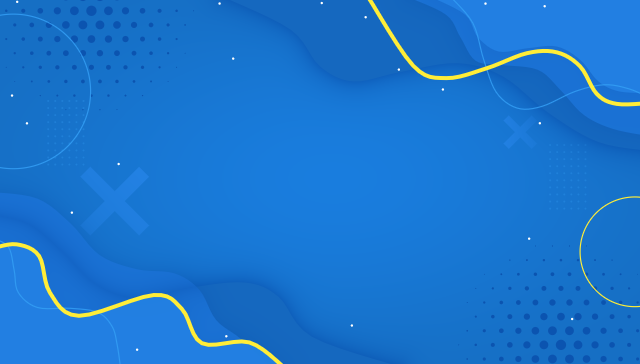
Write a Shadertoy shader that draws this background.

```glsl
const float HEIGHT = 4.38; // canvas height in scene units
const int STEPS = 6;       // line pieces per curve span
const float RIBBON = .024, THREAD = .007, STAR = .014, STAR_CHANCE = .55;
const float SHADOW_WIDTH = .13, SPECK_PITCH = .085;
const float DOT_RADIUS = .062, DOT_REACH = 1.35;
const vec2 DOT_PITCH = vec2(.205, .17);

const vec3 CENTER_BLUE = vec3(.098, .49, .87);
const vec3 EDGE_BLUE = vec3(.085, .435, .77);
const vec3 DEEP_BLUE = vec3(.085, .41, .75);
const vec3 MID_BLUE = vec3(.105, .45, .84);
const vec3 BRIGHT_BLUE = vec3(.135, .505, .89);
const vec3 SHADOW = vec3(.03, .31, .68);
const vec3 DOT_BLUE = vec3(.045, .33, .69);
const vec3 CYAN = vec3(.2, .62, .96);
const vec3 YELLOW = vec3(1, .93, .22);

// Waves from the left side down to the floor, two knots per entry
const vec4[5] LOW_DEEP = vec4[](vec4(-.1,1.8,.35,1.68), vec4(.75,1.35,1.15,.96),
  vec4(1.65,.79,2.3,.92), vec4(2.95,.98,3.35,.81), vec4(3.75,.33,4.8,-.03));
const vec4[5] LOW_MID = vec4[](vec4(-.1,2.07,.45,1.99), vec4(.85,1.69,1.2,1.31),
  vec4(1.65,1.14,2.1,1.09), vec4(2.4,.89,2.6,.53), vec4(2.9,.3,3.25,-.03));
const vec4[5] LOW_RIBBON = vec4[](vec4(-.1,1.39,.2,1.44), vec4(.47,1.3,.6,.86),
  vec4(.95,.58,1.85,.83), vec4(2.19,.66,2.43,.25), vec4(3,.26,3.42,-.04));
const vec4[5] LOW_THREAD = vec4[](vec4(-.1,1.52,.1,1.41), vec4(.17,1.13,.22,.86),
  vec4(.45,.68,.85,.67), vec4(1.18,.62,1.35,.45), vec4(1.41,.23,1.45,-.04));
// Upper waves, in a frame turned by half a circle
const vec4[5] TOP_DEEP = vec4[](vec4(-.15,1.82,.5,1.71), vec4(1.1,1.36,1.65,.92),
  vec4(2.2,.76,2.9,.87), vec4(3.45,.98,3.85,.8), vec4(4.2,.36,5,-.03));
const vec4[5] TOP_MID = vec4[](vec4(-.12,1.64,.33,1.55), vec4(.68,1.38,.96,1.08),
  vec4(1.23,.84,1.68,.78), vec4(1.98,.73,2.16,.45), vec4(2.33,.18,2.78,-.03));
const vec4[5] TOP_BRIGHT = vec4[](vec4(-.12,1.12,.25,1.1), vec4(.5,.98,.72,.72),
  vec4(1,.56,1.35,.58), vec4(1.7,.62,1.95,.45), vec4(2.1,.18,2.5,-.03));
const vec4[5] TOP_RIBBON = vec4[](vec4(-.12,1.24,.28,1.25), vec4(.52,1.13,.72,.8),
  vec4(1,.63,1.36,.64), vec4(1.84,.82,2.33,.94), vec4(2.73,.79,3.28,-.05));
const vec4[5] TOP_THREAD = vec4[](vec4(-.12,1.18,.13,1.07), vec4(.43,1.02,.78,1.1),
  vec4(1.18,1.28,1.48,1.3), vec4(1.73,1.11,1.88,.72), vec4(2.01,.28,2.28,-.04));

float cover(float d) { return clamp(.5 - d * iResolution.y / HEIGHT, 0., 1.); }

vec3 hash3(vec2 p) {
  vec3 q = fract(p.xyx * vec3(.1031, .103, .0973));
  q += dot(q, q.yxz + 33.33);
  return fract((q.xxy + q.yzz) * q.zyx);
}

vec2 knot(vec4[5] k, int i) {
  i = clamp(i, 0, 9);
  vec4 pair = k[i / 2];
  return i % 2 == 0 ? pair.xy : pair.zw;
}

// Signed distance to a smooth curve through the knots, negative below
float curve(vec2 p, vec4[5] k) {
  float best = 1e5, side = 1.;
  vec2 from = k[0].xy;
  for (int i = 0; i < 9; i++) {
    vec2 a = knot(k, i - 1), b = knot(k, i), c = knot(k, i + 1), d = knot(k, i + 2);
    for (int j = 1; j <= STEPS; j++) {
      float t = float(j) / float(STEPS);
      vec2 to = b + .5*t*(c - a + t*(2.*a - 5.*b + 4.*c - d + t*(3.*(b - c) + d - a)));
      vec2 e = to - from, v = p - from;
      vec2 w = v - e * clamp(dot(v, e) / dot(e, e), 0., 1.);
      best = min(best, dot(w, w));
      if ((from.x > p.x) != (to.x > p.x) && v.y < e.y * v.x / e.x) side = -side;
      from = to;
    }
  }
  return side * sqrt(best);
}

// Filled shape that casts a soft shadow outward
void layer(inout vec3 col, float d, vec3 fill, float shade) {
  col = mix(col, SHADOW, shade * exp(-max(d, 0.) / SHADOW_WIDTH));
  col = mix(col, fill, .93 * cover(d));
}

// Staggered dots that shrink away from the middle
float halftone(vec2 p) {
  float row = round(p.y / DOT_PITCH.y), shift = .5 * mod(row, 2.);
  vec2 c = vec2(round(p.x / DOT_PITCH.x - shift) + shift, row) * DOT_PITCH;
  float radius = DOT_RADIUS * (1. - length(c) / DOT_REACH);
  return cover(length(p - c) - radius) * step(.004, radius);
}

float specks(vec2 p) {
  vec2 id = clamp(round(p / SPECK_PITCH), vec2(0), vec2(5, 9));
  return cover(length(p - id * SPECK_PITCH) - .011);
}

float diagonalCross(vec2 p, float arm, float halfWidth) {
  p = abs(vec2(p.x + p.y, p.x - p.y)) * .7071;
  return cover(max(max(p.x, p.y) - arm, min(p.x, p.y) - halfWidth));
}

float ring(vec2 p, float radius) { return abs(length(p) - radius); }

void mainImage(out vec4 fragColor, in vec2 fragCoord) {
  vec2 size = iResolution.xy / iResolution.y * HEIGHT;
  vec2 p = fragCoord / iResolution.y * HEIGHT, q = size - p;
  vec3 col = mix(CENTER_BLUE, EDGE_BLUE, smoothstep(0., .65, length(p / size - vec2(.52, .51))));

  // Halftones, speck grids and crosses
  col = mix(col, DOT_BLUE, max(halftone(p - vec2(1.1, 4.25)), halftone(p - vec2(6.75, .23))));
  col = mix(col, CYAN, .3 * max(specks(p - vec2(.58, 2.4)), specks(p - vec2(6.62, 1.87))));
  vec2 big = p - vec2(1.38, 1.96), small = p - vec2(6.26, 2.79);
  col = mix(col, BRIGHT_BLUE, diagonalCross(big, .5, .085) * clamp(.75 + .4 * (big.x + big.y), 0., 1.));
  col = mix(col, BRIGHT_BLUE, diagonalCross(small, .24, .045) * clamp(.65 - 1.5 * small.x, 0., 1.));

  // Upper right waves
  layer(col, curve(q, TOP_DEEP), DEEP_BLUE, .55);
  layer(col, curve(q, TOP_MID), MID_BLUE, .2);
  layer(col, curve(q, TOP_BRIGHT), BRIGHT_BLUE, .1);

  // Lower left waves
  float deep = curve(p, LOW_DEEP), mid = curve(p, LOW_MID), low = curve(p, LOW_RIBBON);
  layer(col, deep, DEEP_BLUE, .55);
  layer(col, mid, MID_BLUE, .2);
  col = mix(col, SHADOW, .35 * exp(-abs(deep) / SHADOW_WIDTH) * cover(mid));
  layer(col, low, BRIGHT_BLUE, .1);

  // Threads, rings and ribbons
  float thread = min(abs(curve(q, TOP_THREAD)), abs(curve(p, LOW_THREAD)));
  thread = min(thread, ring(p - vec2(.16, 3.28), .93));
  col = mix(col, CYAN, .85 * cover(thread - THREAD));
  col = mix(col, YELLOW, cover(ring(p - vec2(7.64, 1.35), .66) - THREAD));
  col = mix(col, YELLOW, cover(min(abs(curve(q, TOP_RIBBON)), abs(low)) - RIBBON));

  // Scattered stars, away from the middle
  vec2 cell = floor(p);
  vec3 rnd = hash3(cell + 7.);
  vec2 star = cell + .1 + .8 * rnd.xy;
  float lit = step(rnd.z, STAR_CHANCE) * step(.3, length(star / size - .5));
  fragColor = vec4(mix(col, vec3(1), lit * cover(length(p - star) - STAR)), 1);
}
```
